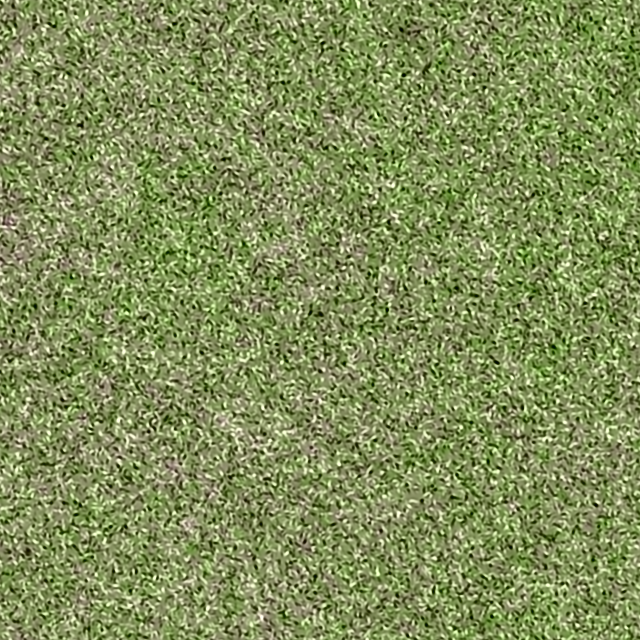
A three.js fragment shader for this texture:

```glsl
// Close-mown lawn: short tangled blades in light and shadow over green and straw patches.
varying vec2 vUv;

#define BLADE_CELLS 102.0
#define TUFT_CELLS 30.0
#define TINT_CELLS 55.0
#define PATCH_CELLS 5.0
#define BLADE_SIZE vec2(0.29, 0.27)
#define BLADE_WAVE 5.2
#define LEAN 2.2
#define CONTRAST 0.185
#define TUFT_CONTRAST 0.020
#define GRASS vec3(0.507, 0.563, 0.352)
#define STRAW_SHIFT vec3(0.021, -0.005, 0.030)

const float PI = 3.14159265;
const int SPLATS_PER_CELL = 3;

vec4 hash4(vec3 p) {
  vec4 q = fract(p.xyzx * vec4(0.1031, 0.1030, 0.0973, 0.1099));
  q += dot(q, q.wzxy + 33.33);
  return fract((q.xxyz + q.yzzw) * q.zywx);
}

// Cellular noise of randomly turned soft strokes; mean 0, deviation near 1.
// size: stroke length and width in cells, wave: strength of the opposite-toned flanks
float strokeNoise(vec2 p, vec2 size, float wave, float seed) {
  vec2 cell = floor(p);
  vec2 local = p - cell;
  float sum = 0.0;
  for (int y = -1; y <= 1; y++) {
    for (int x = -1; x <= 1; x++) {
      vec2 neighbor = vec2(float(x), float(y));
      for (int i = 0; i < SPLATS_PER_CELL; i++) {
        vec4 rnd = hash4(vec3(cell + neighbor + 17.0, seed + float(i) * 7.0));
        vec2 d = local - neighbor - rnd.xy;
        // Every direction occurs, with a mild preference for LEAN
        float angle = PI * rnd.z - 0.2 * sin(2.0 * (PI * rnd.z - LEAN));
        vec2 axis = vec2(cos(angle), sin(angle));
        vec2 along = vec2(dot(d, axis), dot(d, vec2(-axis.y, axis.x)));
        vec2 scaled = along / size;
        float tone = 2.0 * rnd.w - 1.0;
        sum += tone * exp(-0.5 * dot(scaled, scaled)) * cos(wave * along.y);
      }
    }
  }
  float flank = wave * size.y;
  float energy = 0.5 * PI * size.x * size.y * (1.0 + exp(-flank * flank));
  return sum / sqrt(energy);
}

void main() {
  vec2 roundSize = vec2(0.38);

  // Light and shadow on single blades, with soft limits, then on tufts
  float blades = strokeNoise(vUv * BLADE_CELLS, BLADE_SIZE, BLADE_WAVE, 3.0);
  blades /= sqrt(1.0 + 0.09 * blades * blades);
  float tufts = strokeNoise(vUv * TUFT_CELLS, roundSize, 0.0, 41.0);
  float light = CONTRAST * blades + TUFT_CONTRAST * tufts;

  // Dryness: broad patches, small tints, greener toward the right
  float patches = strokeNoise(vUv * PATCH_CELLS, roundSize, 0.0, 83.0);
  float tints = strokeNoise(vUv * TINT_CELLS, roundSize, 0.0, 127.0);
  float dryness = 0.45 * patches + 0.9 * tints + 1.1 * (0.5 - vUv.x);

  vec3 color = GRASS + light + STRAW_SHIFT * dryness;
  gl_FragColor = vec4(clamp(color, 0.0, 1.0), 1.0);
}
```
